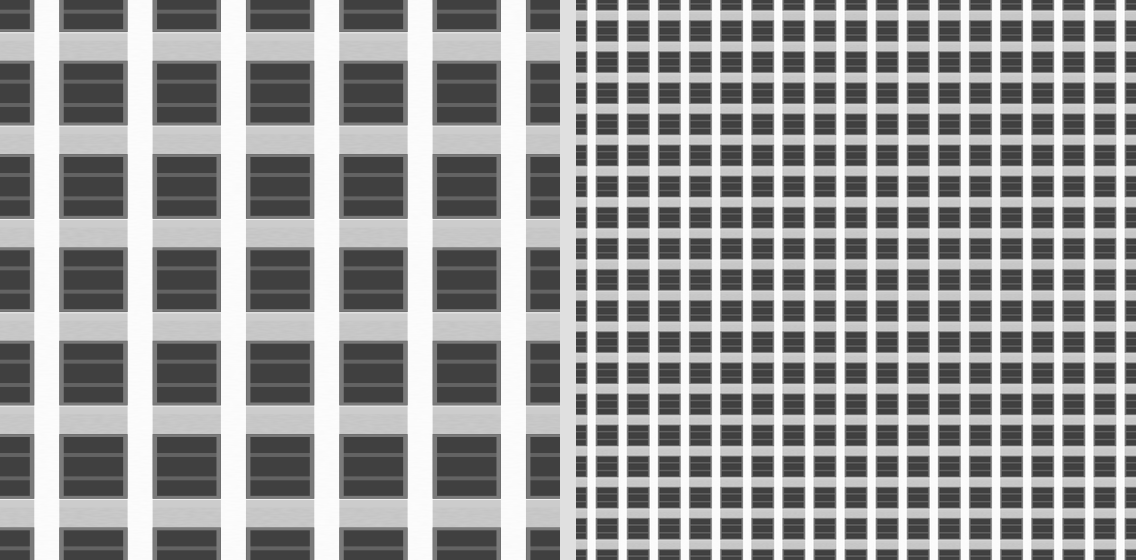
Left, the tile; right, the same tile 3 across and 3 down.
Write a WebGL 2 fragment shader that draws this pattern.

```glsl
#version 300 es
precision highp float;

uniform vec2 u_resolution;
out vec4 outColor;

// Layout: lengths are in 128ths of one facade bay
const float REPEATS = 6.0;
const float BAY = 128.0;
const vec2 WINDOW_ORIGIN = vec2(81.3, 84.0);
const vec2 WINDOW_SIZE = vec2(93.7, 88.7);
const vec2 FRAME_WIDTH = vec2(6.1, 4.0);
const vec2 WRAP_MARGIN = vec2(17.0, 20.0);
const float RIM_WIDTH = 0.7;
const float BAR_WIDTH = 5.4;
const float LOWER_BAR = 28.0;
const float UPPER_BAR = 60.0;
const float SILL_HEIGHT = 1.7;
const float LIP_HEIGHT = 12.0;

// Greys
const float PILLAR = 0.985;
const float SPANDREL = 0.78;
const float LIP = 0.80;
const float SILL = 0.93;
const float FRAME = 0.48;
const float BAR = 0.39;
const float GLASS = 0.25;

// Brushed masonry grain
const vec2 GRAIN_CELLS = vec2(60.0, 300.0);
const float PILLAR_GRAIN = 0.010;
const float SPANDREL_GRAIN = 0.022;

vec2 hashGradient(vec2 cell, vec2 period) {
    vec2 p = fract(mod(cell, period) * vec2(0.1031, 0.1137));
    p += dot(p, p.yx + 33.33);
    float angle = 6.28319 * fract((p.x + p.y) * p.x * 7.31);
    return vec2(cos(angle), sin(angle));
}

// Gradient noise that wraps after a whole period
float gradientNoise(vec2 p, vec2 period) {
    vec2 i = floor(p);
    vec2 f = fract(p);
    vec2 s = f * f * f * (f * (f * 6.0 - 15.0) + 10.0);
    vec2 e = vec2(0.0, 1.0);
    float a = dot(hashGradient(i, period), f);
    float b = dot(hashGradient(i + e.yx, period), f - e.yx);
    float c = dot(hashGradient(i + e.xy, period), f - e.xy);
    float d = dot(hashGradient(i + e.yy, period), f - e.yy);
    return mix(mix(a, b, s.x), mix(c, d, s.x), s.y);
}

// Smooth coverage of the interval from lo to hi
float band(float x, float lo, float hi, float blur) {
    return clamp((x - lo) / blur + 0.5, 0.0, 1.0)
         - clamp((x - hi) / blur + 0.5, 0.0, 1.0);
}

float box(vec2 p, vec2 inset, vec2 blur) {
    vec2 hi = WINDOW_SIZE - inset;
    return band(p.x, inset.x, hi.x, blur.x) * band(p.y, inset.y, hi.y, blur.y);
}

void main() {
    vec2 uv = gl_FragCoord.xy / u_resolution;
    vec2 pixel = REPEATS * BAY / u_resolution;

    // Position in the bay, measured from the lower left window corner
    vec2 p = uv * REPEATS * BAY - WINDOW_ORIGIN;
    p = mod(p + WRAP_MARGIN, BAY) - WRAP_MARGIN;

    float grain = gradientNoise(uv * GRAIN_CELLS, GRAIN_CELLS);

    // Spandrel with a lighter lip and a bright sill
    float wall = SPANDREL + SPANDREL_GRAIN * grain;
    wall = mix(wall, LIP, band(p.y, -LIP_HEIGHT, 0.0, pixel.y));
    wall = mix(wall, SILL, band(p.y, -SILL_HEIGHT, 0.0, pixel.y));

    // Continuous pillars
    float bayOpening = band(p.x, 0.0, WINDOW_SIZE.x, pixel.x);
    float shade = mix(PILLAR + PILLAR_GRAIN * grain, wall, bayOpening);

    // Window: dark rim, frame, then glass with two bars
    float bars = band(p.y, LOWER_BAR - 0.5 * BAR_WIDTH, LOWER_BAR + 0.5 * BAR_WIDTH, pixel.y)
               + band(p.y, UPPER_BAR - 0.5 * BAR_WIDTH, UPPER_BAR + 0.5 * BAR_WIDTH, pixel.y);
    shade = mix(shade, BAR, box(p, vec2(0.0), pixel));
    shade = mix(shade, FRAME, box(p, vec2(RIM_WIDTH), pixel));
    shade = mix(shade, mix(GLASS, BAR, bars), box(p, FRAME_WIDTH, pixel));

    outColor = vec4(vec3(shade), 1.0);
}
```
